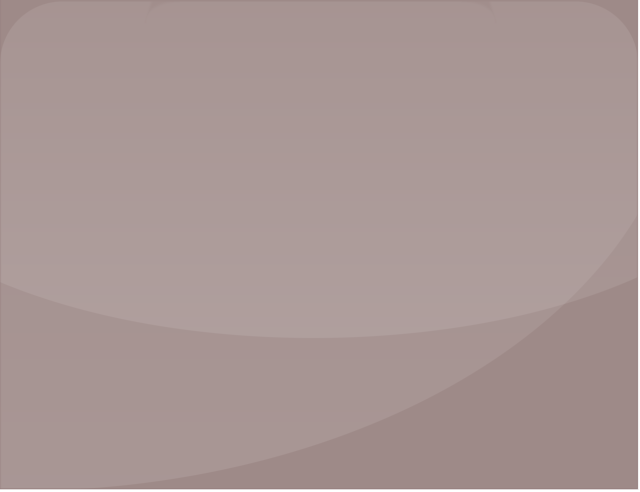
Give the GLSL for this background, as a WebGL 2 fragment shader.

```glsl
#version 300 es
precision highp float;
// A glossy mauve card on a white margin: two large translucent ellipses
// lighten the base, clipped by rounded upper corners and two small notches.
// Shapes are distance functions in units of the canvas height, blended in order.

uniform vec2 u_resolution;
out vec4 outColor;

const float ASPECT = 1.2995;
const vec3 BASE = vec3(0.620, 0.541, 0.533);
const vec3 RIM = vec3(0.570, 0.475, 0.475);
const vec3 WHITE = vec3(1.0);

// Card extent and corners
const vec2 CARD_MIN = vec2(0.0, 0.0055);
const vec2 CARD_MAX = vec2(1.2955, 1.0);
const float GLOSS_TOP = 0.997;
const float CORNER_RADIUS = 0.127;
const float RIM_WIDTH = 0.0022;

// Gloss ellipses: centre, radii, and opacity at bottom and top
const vec2 UPPER_CENTER = vec2(0.636, 0.753);
const vec2 UPPER_RADII = vec2(0.948, 0.440);
const vec2 UPPER_ALPHA = vec2(0.100, 0.045);
const vec2 SWEEP_CENTER = vec2(0.034, 0.887);
const vec2 SWEEP_RADII = vec2(1.354, 0.885);
const vec2 SWEEP_ALPHA = vec2(0.108, 0.042);

// Mirrored notches in the top edge
const float NOTCH_AXIS = 0.651;
const float NOTCH_OUTER = 0.354;
const vec2 NOTCH_CENTER = vec2(0.288, 0.956);
const vec2 NOTCH_RADII = vec2(0.069, 0.041);
const float NOTCH_SOFTNESS = 0.005;
const float NOTCH_STRENGTH = 0.6;

float ellipseDistance(vec2 p, vec2 radii) {
  float k = length(p / radii);
  return k * (k - 1.0) / max(length(p / (radii * radii)), 1e-4);
}

float boxDistance(vec2 p, vec2 low, vec2 high, float radius) {
  vec2 q = abs(p - 0.5 * (low + high)) - 0.5 * (high - low) + radius;
  return length(max(q, 0.0)) + min(max(q.x, q.y), 0.0) - radius;
}

// Coverage of the region where the distance is negative
float fill(float d, float softness) {
  return 1.0 - smoothstep(-softness, softness, d);
}

float notchMask(vec2 p) {
  vec2 q = vec2(abs(p.x - NOTCH_AXIS), p.y);
  float outsideArc = -ellipseDistance(q - NOTCH_CENTER, NOTCH_RADII);
  float slant = q.x - NOTCH_OUTER + 0.25 * (q.y - NOTCH_CENTER.y);
  float inner = NOTCH_CENTER.x - q.x;
  float below = NOTCH_CENTER.y - q.y;
  float d = max(max(outsideArc, slant), max(inner, below));
  return fill(d, NOTCH_SOFTNESS);
}

void main() {
  vec2 p = gl_FragCoord.xy / u_resolution * vec2(ASPECT, 1.0);
  float edge = 0.8 / u_resolution.y;

  // Rounded top; the lower corners stay square by extending below the canvas
  vec2 clipLow = vec2(CARD_MIN.x, -0.5);
  vec2 clipHigh = vec2(CARD_MAX.x, GLOSS_TOP);
  float clip = fill(boxDistance(p, clipLow, clipHigh, CORNER_RADIUS), edge);
  clip *= 1.0 - NOTCH_STRENGTH * notchMask(p);

  // Translucent gloss layers
  float sweep = fill(ellipseDistance(p - SWEEP_CENTER, SWEEP_RADII), edge);
  float upper = fill(ellipseDistance(p - UPPER_CENTER, UPPER_RADII), edge);
  float upperBottom = UPPER_CENTER.y - UPPER_RADII.y;
  float upperHeight = clamp((p.y - upperBottom) / (1.0 - upperBottom), 0.0, 1.0);
  float sweepOpacity = mix(SWEEP_ALPHA.x, SWEEP_ALPHA.y, p.y);
  float upperOpacity = mix(UPPER_ALPHA.x, UPPER_ALPHA.y, upperHeight);
  vec3 color = mix(BASE, WHITE, clip * sweep * sweepOpacity);
  color = mix(color, WHITE, clip * upper * upperOpacity);

  // Thin dark rim, strongest along the bottom and right
  float rimDistance = min(p.y - CARD_MIN.y, CARD_MAX.x - p.x);
  color = mix(color, RIM, 0.65 * fill(rimDistance - RIM_WIDTH, edge));
  color = mix(color, RIM, 0.3 * fill(p.x - RIM_WIDTH, edge));

  // White margin at the right and bottom
  float margin = max(p.x - CARD_MAX.x, CARD_MIN.y - p.y);
  color = mix(WHITE, color, fill(margin, edge));
  outColor = vec4(color, 1.0);
}
```
